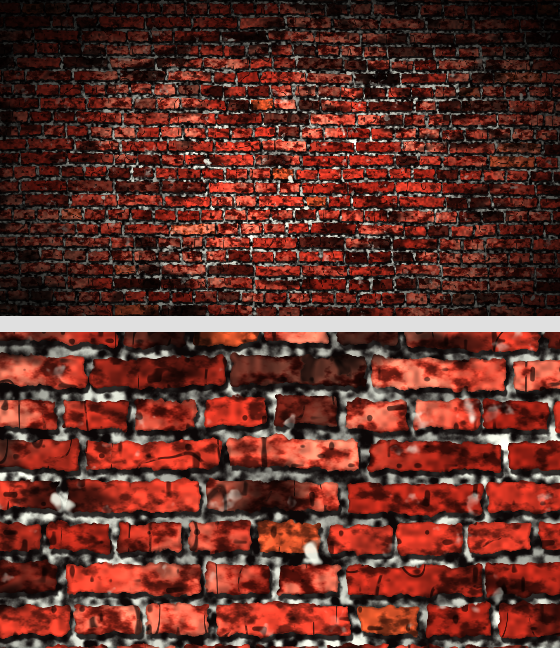
Top, the full canvas; bottom, a detail of the centre.
Give the GLSL for this texture, as a Shadertoy shader.

```glsl
// Old red brick wall with crumbling grey mortar, soot stains and dark corners.
#define ROWS 23.0          // courses down the canvas
#define BRICK_LENGTH 3.41  // long brick pitch, in course heights
#define JOINT vec2(0.07, 0.12)
#define ROUGHNESS 0.26     // raggedness of the brick edges
#define TILT 0.0065
#define SOOT 0.72
#define BRICK_DARK vec3(0.46, 0.095, 0.06)
#define BRICK_LIGHT vec3(0.68, 0.19, 0.13)
#define BRICK_PALE vec3(0.74, 0.41, 0.32)
#define MORTAR vec3(0.80, 0.81, 0.76)
#define SHADOW vec3(0.035, 0.02, 0.02)

float hash(vec2 p) {
    vec3 q = fract(vec3(p.xyx) * 0.1031);
    q += dot(q, q.yzx + 33.33);
    return fract((q.x + q.y) * q.z);
}

float noise(vec2 p) {
    vec2 i = floor(p), f = fract(p);
    f = f * f * (3.0 - 2.0 * f);
    return mix(mix(hash(i), hash(i + vec2(1, 0)), f.x),
               mix(hash(i + vec2(0, 1)), hash(i + vec2(1, 1)), f.x), f.y);
}

float fbm(vec2 p) {
    float sum = 0.0, amp = 0.5;
    for (int i = 0; i < 4; i++) {
        sum += amp * noise(p);
        p = mat2(1.6, 1.2, -1.2, 1.6) * p + 17.3;
        amp *= 0.5;
    }
    return sum / 0.9375;
}

struct Brick { float dist; float seed; };

// Signed distance to the brick of this cell, and its random seed
Brick brickAt(vec2 g) {
    g.y += TILT * g.x + 0.22 * (noise(g * 0.3) - 0.5);
    float row = floor(g.y);
    float x = g.x / BRICK_LENGTH + hash(vec2(row, 7.0));
    float column = floor(x);

    // Long cells split into two short bricks, mostly in every third course
    float chance = mod(row, 3.0) == 1.0 ? 0.88 : 0.22;
    float parts = hash(vec2(column, row) + 3.0) < chance ? 2.0 : 1.0;
    float along = fract(x) * parts;
    float seed = hash(vec2(column * 2.0 + floor(along), row) + 31.0);

    vec2 size = vec2(BRICK_LENGTH / parts, 1.0);
    vec2 local = (vec2(fract(along), fract(g.y)) - 0.5) * size;
    local.y += 0.06 * (fract(seed * 17.0) - 0.5);
    vec2 halfSize = 0.5 * size - JOINT - 0.05 * fract(seed * vec2(29.0, 43.0));
    vec2 d = abs(local) - halfSize + 0.06;
    float dist = length(max(d, 0.0)) + min(max(d.x, d.y), 0.0) - 0.06;
    return Brick(dist + ROUGHNESS * (fbm(g * 3.0) - 0.5), seed);
}

// Brick face: base tint, worn highlights, soot, pits and cracks
vec3 brickFace(vec2 g, Brick b) {
    float grain = fbm(g * vec2(2.6, 3.8) + b.seed * 50.0);
    float grit = noise(g * 6.5 + 13.0);
    float stain = fbm(g * vec2(0.45, 0.8) + 70.0);
    vec3 color = mix(BRICK_DARK, BRICK_LIGHT, b.seed);
    color = mix(color, vec3(0.72, 0.31, 0.15), 0.7 * step(0.965, fract(b.seed * 61.0)));

    // Dusty wear, in broad areas and on scattered bricks
    float dust = smoothstep(0.42, 0.70, fbm(g * 0.22 + 11.0));
    float worn = dust + 0.7 * smoothstep(0.55, 1.0, fract(b.seed * 37.0));
    color = mix(color, BRICK_PALE, clamp(worn * smoothstep(0.32, 0.68, grain), 0.0, 0.85));

    color *= mix(0.45, 1.15, smoothstep(0.24, 0.52, grain));
    color *= mix(0.70, 1.22, grit);
    color *= 1.0 - SOOT * smoothstep(0.52, 0.72, stain);
    color *= mix(0.40, 1.0, smoothstep(0.0, 0.22, fract(b.seed * 13.0)));

    float crack = abs(noise(g * vec2(1.9, 0.9) + b.seed * 90.0) - 0.5);
    float cracked = step(0.5, fract(b.seed * 23.0)) * smoothstep(0.40, 0.55, grain);
    color *= 1.0 - 0.65 * cracked * (1.0 - smoothstep(0.01, 0.04, crack));
    color *= 1.0 - 0.6 * smoothstep(0.80, 0.92, noise(g * 4.3));
    return color * mix(1.0, 0.7, smoothstep(-0.08, 0.0, b.dist));
}

// Rough mortar: bright crumbs among black hollows
vec3 mortarFace(vec2 g, float shade) {
    float crumbs = 0.5 * fbm(g * 3.6 + 5.0) + 0.5 * noise(g * 5.8 + 9.0);
    float patches = mix(0.55, 1.1, noise(g * 0.5 + 40.0));
    vec3 color = mix(SHADOW, MORTAR, smoothstep(0.28, 0.72, crumbs) * patches);
    return mix(color, SHADOW, 0.85 * shade);
}

void mainImage(out vec4 fragColor, in vec2 fragCoord) {
    vec2 uv = fragCoord / iResolution.xy;
    vec2 g = fragCoord / iResolution.y * ROWS;
    float blur = 0.6 * ROWS / iResolution.y;

    Brick b = brickAt(g);
    float above = brickAt(g + vec2(-0.05, 0.12)).dist;
    float shade = 1.0 - smoothstep(-0.03, 0.05, above);
    float face = 1.0 - smoothstep(-blur, blur, b.dist);
    vec3 color = mix(mortarFace(g, shade), brickFace(g, b), face);

    // Gritty mortar smears and rare chalky spots
    float smear = smoothstep(0.70, 0.80, fbm(g * 1.6 + 23.0)) * noise(g * 6.0);
    float chalk = smoothstep(0.81, 0.87, fbm(g * 0.8 + 91.0));
    color = mix(color, MORTAR, max(0.6 * smear, 0.85 * chalk));

    // Light falls off towards the top, the sides and the corners
    float away = length((uv - vec2(0.52, 0.45)) * vec2(1.50, 1.25));
    float light = mix(1.30, 0.16, smoothstep(0.15, 1.0, away));
    light *= 1.0 - 0.30 * smoothstep(0.70, 1.0, uv.y);
    fragColor = vec4(clamp(color * light, 0.0, 1.0), 1.0);
}
```
